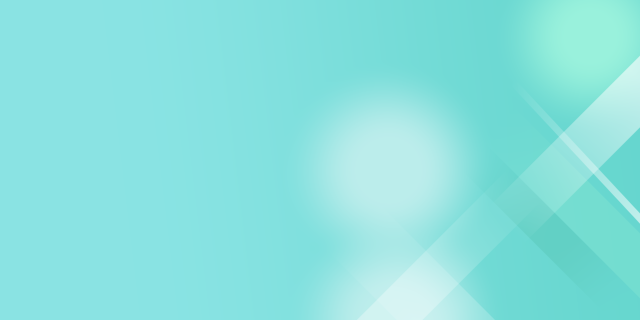
Reproduce this background procedurally as a Shadertoy shader.

```glsl
// Soft turquoise backdrop: a sideways gradient with three blurred discs of light,
// crossed at the lower right by translucent diagonal ribbons that fade along their length.
// Lengths are in canvas heights; "rise" = x - y and "fall" = x + y are the diagonal axes.

const vec3 LEFT_AQUA  = vec3(0.540, 0.892, 0.892);
const vec3 RIGHT_TEAL = vec3(0.400, 0.840, 0.810);
const vec3 PALE_MIST  = vec3(0.735, 0.928, 0.922);
const vec3 MINT       = vec3(0.600, 0.945, 0.862);
const vec3 LEAF       = vec3(0.530, 0.905, 0.820);
const vec3 DEEP_TEAL  = vec3(0.375, 0.805, 0.755);
const vec3 WHITE      = vec3(1.0);

const vec2 MIST_UPPER = vec2(1.215, 0.468);
const vec2 MIST_LOWER = vec2(1.235, 0.000);
const vec2 MINT_SPOT  = vec2(1.845, 0.885);

const vec2 MIST_FADE = vec2(0.09, 0.345);  // radius of the core, radius of the rim
const vec2 MINT_FADE = vec2(0.07, 0.310);

const float THIN_TILT = 0.035;             // steepens the thin ribbon slightly

// Opacity of a blurred disc
float glow(vec2 p, vec2 center, vec2 fade) {
    return 1.0 - smoothstep(fade.x, fade.y, length(p - center));
}

// Coverage of a ribbon between two parallel edges, smoothed over one pixel
float ribbon(float across, float low, float high) {
    float blur = 1.0 / iResolution.y;
    return smoothstep(low - blur, low + blur, across)
         * (1.0 - smoothstep(high - blur, high + blur, across));
}

// Linear fade from 0 at "start" to 1 at "end"; the order may be reversed
float ramp(float start, float end, float along) {
    return clamp((along - start) / (end - start), 0.0, 1.0);
}

void mainImage(out vec4 fragColor, in vec2 fragCoord) {
    vec2 p = fragCoord / iResolution.y;
    float rise = p.x - p.y;
    float fall = p.x + p.y;

    // Base gradient
    float shade = smoothstep(0.3, 2.1, p.x + 0.12 * (p.y - 0.5));
    vec3 color = mix(LEFT_AQUA, RIGHT_TEAL, shade);

    // Blurred lights
    color = mix(color, MINT, glow(p, MINT_SPOT, MINT_FADE));
    float mist = (1.0 - glow(p, MIST_UPPER, MIST_FADE))
               * (1.0 - glow(p, MIST_LOWER, MIST_FADE));
    color = mix(PALE_MIST, color, mist);

    // Falling ribbons: green tint, then shadow fading at both ends
    float leaf = ribbon(fall, 2.068, 2.271) * ramp(0.95, 1.40, rise);
    color = mix(color, LEAF, 0.38 * leaf);
    float shadow = ribbon(fall, 1.911, 2.068)
                 * smoothstep(0.95, 1.45, rise) * (1.0 - smoothstep(1.50, 1.90, rise));
    color = mix(color, DEEP_TEAL, 0.75 * shadow);

    // Rising ribbons: bright at the lower left and at the upper right
    float lower = ribbon(rise, 1.115, 1.320) * ramp(2.06, 1.30, fall);
    color = mix(color, WHITE, 0.32 * lower);
    float upper = ribbon(rise, 1.174, 1.398) * ramp(1.88, 2.75, fall);
    color = mix(color, WHITE, 0.60 * upper);

    // Falling highlights: a faint wide one and a crisp thin one
    float wide = ribbon(fall, 1.240, 1.547) * ramp(0.82, 1.40, rise);
    color = mix(color, WHITE, 0.20 * wide);
    float thinAxis = fall + THIN_TILT * (rise - 1.30);
    float thin = ribbon(thinAxis, 2.315, 2.346) * ramp(0.86, 1.70, rise);
    color = mix(color, WHITE, 0.60 * thin);

    fragColor = vec4(color, 1.0);
}
```
